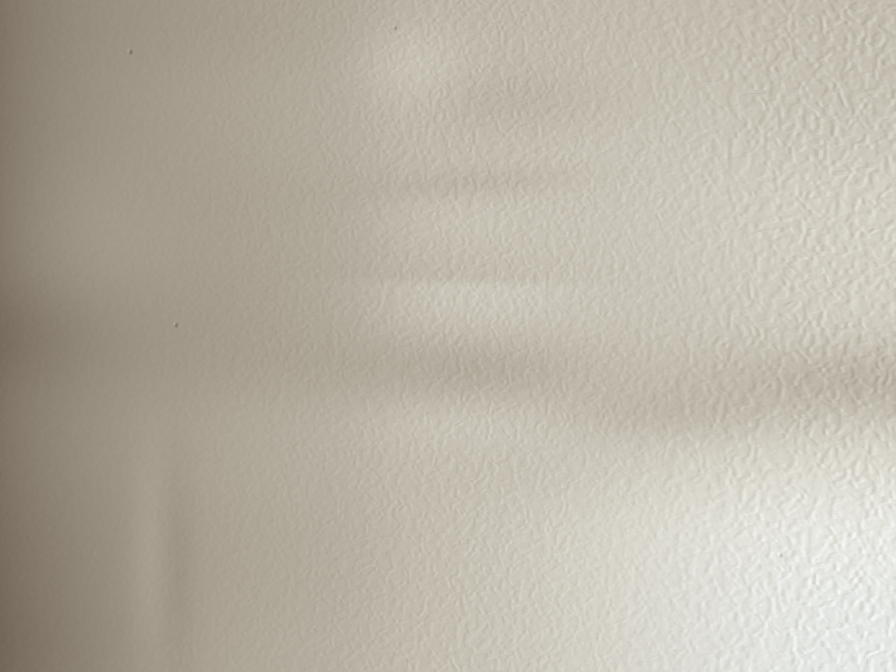
Reproduce this texture procedurally as a WebGL 2 fragment shader.

```glsl
#version 300 es
precision highp float;
// A painted plaster wall in raking light: a broad warm gradient carries soft
// bands of light and shade, and a fine stippled relief, lit from the right as
// the slope of a noise height field, grows coarser and stronger to the right.

uniform vec2 u_resolution;
out vec4 fragColor;

// Integer hash of a lattice point, 0 to 1
float hash(vec2 cell) {
    uvec2 q = uvec2(ivec2(cell) + 4096) * uvec2(1597u, 3571u);
    uint n = (q.x ^ (q.y << 9)) * 74793u;
    n = (n ^ (n >> 15)) * 40503u;
    n = (n ^ (n >> 13)) * 69069u;
    return float((n ^ (n >> 16)) & 65535u) / 65535.0;
}

float noise(vec2 p) {
    vec2 i = floor(p), f = fract(p);
    f = f * f * f * (f * (f * 6.0 - 15.0) + 10.0);
    return mix(mix(hash(i), hash(i + vec2(1, 0)), f.x),
               mix(hash(i + vec2(0, 1)), hash(i + vec2(1, 1)), f.x), f.y);
}

// Soft elliptical patch of light
float patchAt(vec2 p, vec2 center, vec2 radius) {
    vec2 d = (p - center) / radius;
    return exp(-dot(d, d));
}

// Height of the roller stipple: short grains over finer, turned crumbs
float stipple(vec2 p, float scale) {
    vec2 q = p * scale;
    q += 1.4 * vec2(noise(q * 0.4 + 31.0), noise(q * 0.4 + 67.0));
    float grains = smoothstep(0.35, 0.85, noise(q * vec2(1.05, 0.85)));
    vec2 turned = mat2(0.8, 0.6, -0.6, 0.8) * q;
    return grains + 0.65 * noise(turned * 1.4 + 13.0);
}

// Brightness difference across the grains, towards the light
float relief(vec2 p, float scale) {
    vec2 toLight = vec2(0.37, -0.08) / scale;
    return stipple(p - toLight, scale) - stipple(p + toLight, scale);
}

// Large-scale light, without the grain
float wallLight(vec2 uv) {
    float light = 0.55 + 0.25 * (1.0 - pow(1.0 - uv.x, 2.0));
    light -= 0.06 * exp(-uv.x / 0.05);
    light += 0.02 * smoothstep(0.36, 0.48, uv.x);
    light += 0.085 * smoothstep(0.4, 0.95, uv.x) * smoothstep(0.44, 0.2, uv.y);
    light -= 0.055 * smoothstep(0.7, 1.05, uv.y) * smoothstep(0.3, 1.0, uv.x);

    // Bright reflections; the middle one has a crisp upper edge
    float edge = 0.578 - 0.05 * (uv.x - 0.5) + 0.008 * noise(uv * 9.0);
    float below = smoothstep(edge + 0.01, edge - 0.01, uv.y);
    light += 0.045 * below * patchAt(uv, vec2(0.52, 0.56), vec2(0.12, 0.07));
    light += 0.045 * patchAt(uv, vec2(0.46, 0.90), vec2(0.06, 0.07));
    light += 0.022 * patchAt(uv, vec2(0.51, 0.67), vec2(0.09, 0.05));
    light += 0.03 * patchAt(uv, vec2(0.54, 0.37), vec2(0.12, 0.045));

    // Shaded bands
    float crease = uv.y - 0.07 * (uv.x - 0.5);
    light -= 0.03 * patchAt(vec2(uv.x, crease), vec2(0.54, 0.725), vec2(0.12, 0.022));
    light -= 0.03 * patchAt(uv, vec2(0.57, 0.85), vec2(0.13, 0.05));
    light -= 0.05 * patchAt(uv, vec2(0.53, 0.45), vec2(0.13, 0.05));
    light -= 0.085 * patchAt(uv, vec2(0.99, 0.435), vec2(0.22, 0.06));
    light -= 0.04 * patchAt(uv, vec2(0.74, 0.38), vec2(0.13, 0.04));

    // Faint blotches and upright folds at the left
    light += 0.025 * patchAt(uv, vec2(0.10, 0.65), vec2(0.10, 0.12));
    light -= 0.045 * patchAt(uv, vec2(0.02, 0.50), vec2(0.12, 0.08));
    light -= 0.045 * patchAt(uv, vec2(0.02, 0.05), vec2(0.12, 0.25));
    light += 0.03 * patchAt(uv, vec2(0.165, 0.17), vec2(0.02, 0.15));
    light -= 0.025 * patchAt(uv, vec2(0.20, 0.16), vec2(0.018, 0.16));
    light += 0.035 * (noise(uv * vec2(3.0, 6.0) + 5.0) - 0.5);
    return light;
}

// Rare pits and raised crumbs
float specks(vec2 p) {
    vec2 cell = floor(p * 9.0);
    vec2 spot = 0.2 + 0.6 * vec2(hash(cell + 101.0), hash(cell + 203.0));
    vec2 d = (fract(p * 9.0) - spot) / 9.0;
    float present = step(0.95, hash(cell + 307.0));
    float pit = smoothstep(0.004, 0.001, length(d * vec2(1.0, 0.75)));
    float rim = smoothstep(0.004, 0.001, length(d + vec2(0.003, -0.002)));
    return present * (0.06 * rim - 0.12 * pit);
}

// Warm shadow to pale light
vec3 paint(float light) {
    float t = (light - 0.54) / 0.33;
    vec3 color = mix(vec3(0.54, 0.50, 0.44), vec3(0.87, 0.86, 0.82), t);
    return color - vec3(0.0, 0.015, 0.04) * t * (1.0 - t);
}

void main() {
    vec2 uv = gl_FragCoord.xy / u_resolution;
    vec2 p = gl_FragCoord.xy / u_resolution.y;

    // Grain gains size and contrast away from the blurred left side
    float coarse = smoothstep(0.5, 0.95, uv.x);
    float grain = mix(relief(p, 180.0), relief(p, 135.0), coarse);
    float strength = mix(0.005, 0.029, smoothstep(0.1, 0.6, uv.x)) + 0.013 * coarse;

    float light = wallLight(uv) + strength * grain + specks(p);
    light += 0.008 * (noise(p * 190.0) - 0.5);
    vec3 color = paint(light);

    // Daylight cools the lower right corner
    float cool = smoothstep(0.5, 1.0, uv.x) * smoothstep(0.4, 0.0, uv.y);
    color += vec3(-0.012, 0.003, 0.025) * cool;
    fragColor = vec4(clamp(color, 0.0, 1.0), 1.0);
}
```
